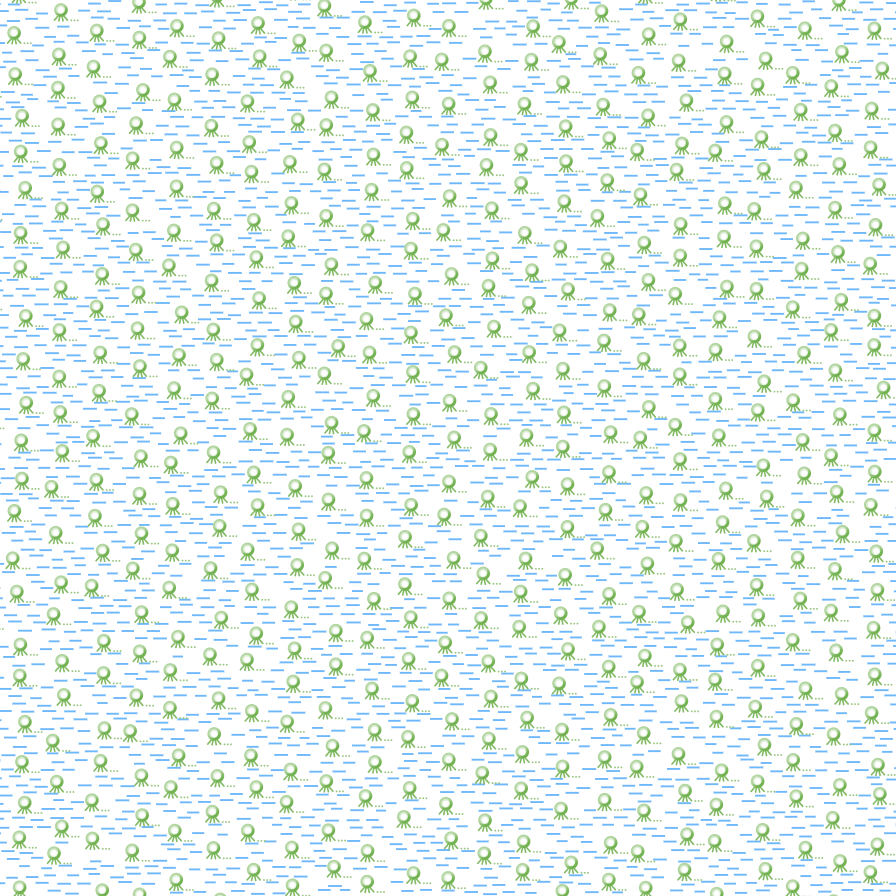
Give the GLSL for this pattern, as a WebGL 2 fragment shader.

```glsl
#version 300 es
precision highp float;
// Small green ringed sprouts scattered over rows of short blue dashes on white.
// Sprouts sit on a jittered, sheared lattice of about 23 by 22; each dash has
// its own brick-like cell and is left out wherever it would touch a sprout.

uniform vec2 u_resolution;
out vec4 fragColor;

const vec2 SPROUT_PITCH = vec2(4.35, 4.55);
const float SHEAR = 0.45;

vec2 hash22(vec2 p) {
    vec3 q = fract(p.xyx * vec3(0.1031, 0.1030, 0.0973));
    q += dot(q, q.yzx + 33.33);
    return fract((q.xx + q.yz) * q.zy);
}

float segment(vec2 p, vec2 a, vec2 b) {
    vec2 ab = b - a;
    return length(p - a - ab * clamp(dot(p - a, ab) / dot(ab, ab), 0.0, 1.0));
}

float coverage(float dist, float pixel) {
    return clamp(0.5 - dist / pixel, 0.0, 1.0);
}

// Lattice cell that holds a point
vec2 sproutCell(vec2 p) {
    vec2 g = p / SPROUT_PITCH;
    return floor(vec2(g.x, g.y + SHEAR * g.x));
}

vec2 sproutCentre(vec2 cell) {
    vec2 g = cell + 0.5 + 0.36 * (hash22(cell + 71.0) - 0.5);
    return vec2(g.x, g.y - SHEAR * g.x) * SPROUT_PITCH;
}

// True if a dash centred here keeps clear of every nearby sprout
bool isClear(vec2 centre) {
    vec2 home = sproutCell(centre);
    for (int j = -1; j <= 1; j++)
        for (int i = -1; i <= 1; i++) {
            vec2 d = centre - sproutCentre(home + vec2(i, j));
            if (all(lessThan(abs(d - vec2(0.5, -0.2)), vec2(1.95, 1.1)))) return false;
        }
    return true;
}

float dashes(vec2 p, float pixel) {
    vec2 pitch = vec2(2.33, 0.91);
    float row = floor(p.y / pitch.y);
    float shift = 0.41 * row + 0.2 * hash22(vec2(row, 5.0)).x;
    vec2 cell = vec2(floor(p.x / pitch.x + shift), row);
    vec2 jitter = hash22(cell + 19.0) - 0.5;
    vec2 centre = (cell + 0.5 - vec2(shift, 0.0)) * pitch + jitter * vec2(0.6, 0.5);
    if (!isClear(centre)) return 0.0;
    float halfLength = mix(0.55, 0.78, sqrt(hash22(cell + 43.0).x));
    vec2 d = abs(p - centre) - vec2(halfLength, 0.105);
    return coverage(max(d.x, d.y), pixel);
}

// Shaded ring on splayed roots, with a dotted trail to the right
vec3 drawSprout(vec3 colour, vec2 p, float pixel) {
    vec3 darkGreen = vec3(0.45, 0.70, 0.32);
    vec3 midGreen = vec3(0.61, 0.78, 0.51);
    vec3 lightGreen = vec3(0.70, 0.84, 0.63);
    vec3 paleGreen = vec3(0.84, 0.91, 0.80);

    // Roots
    vec2 m = vec2(abs(p.x), p.y);
    float roots = min(segment(m, vec2(0.3, -0.65), vec2(0.72, -1.13)),
                      segment(m, vec2(0.12, -0.7), vec2(0.23, -1.2))) - 0.09;
    colour = mix(colour, mix(darkGreen, midGreen, 0.35), coverage(roots, pixel));

    // Trail
    float step_ = clamp(round((p.x - 1.15) / 0.36), 0.0, 2.0);
    float trail = length(p - vec2(1.15 + 0.36 * step_, -1.16)) - 0.1;
    colour = mix(colour, midGreen, coverage(trail, pixel));

    // Ring, darker toward the lower right, around a white face
    float r = length(p);
    float shade = dot(p, vec2(0.6, -0.8)) / max(r, 0.01);
    vec3 rim = mix(lightGreen, darkGreen, smoothstep(-0.5, 0.9, shade));
    colour = mix(colour, rim, coverage(r - 0.76, pixel));
    vec3 face = mix(vec3(1.0), paleGreen, smoothstep(0.22, 0.5, r));
    return mix(colour, face, coverage(length(p - vec2(-0.04, 0.05)) - 0.49, pixel));
}

void main() {
    // The canvas is 100 units wide
    float pixel = 100.0 / min(u_resolution.x, u_resolution.y);
    vec2 p = gl_FragCoord.xy * pixel;

    vec3 colour = mix(vec3(1.0), vec3(0.43, 0.72, 0.98), dashes(p, pixel));

    vec2 home = sproutCell(p);
    for (int j = -1; j <= 1; j++)
        for (int i = -1; i <= 1; i++)
            colour = drawSprout(colour, p - sproutCentre(home + vec2(i, j)), pixel);

    fragColor = vec4(colour, 1.0);
}
```
